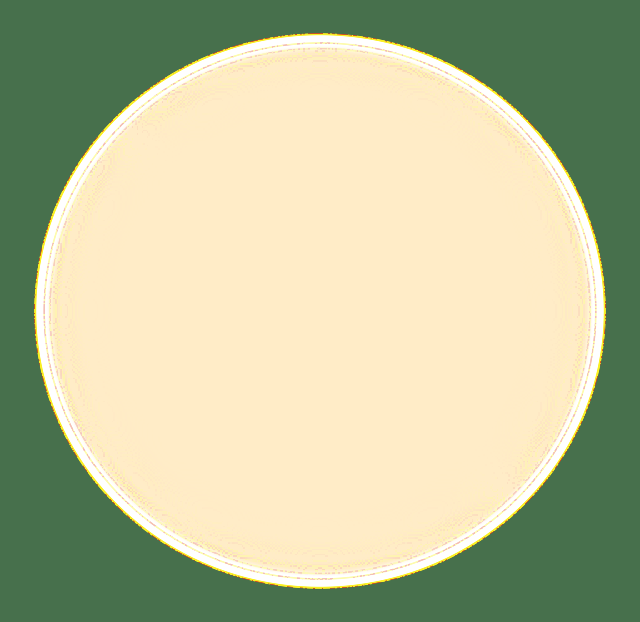
Write a WebGL 2 fragment shader that draws this background.

```glsl
#version 300 es
precision highp float;

uniform vec2 u_resolution;
out vec4 fragColor;

const float RADIUS = 0.4466;
const float LEVELS = 255.0;
const vec2 GRID = vec2(384.0, 374.0);

const vec3 GREEN = vec3(0.28, 0.44, 0.30);
const vec3 CREAM = vec3(1.0, 0.925, 0.78);
const vec3 LEMON = vec3(0.99, 0.98, 0.62);
const vec3 PINK = vec3(0.95, 0.71, 0.65);
const vec3 YELLOW = vec3(0.98, 0.94, 0.14);
const vec3 RED = vec3(0.88, 0.31, 0.10);

float hash(vec2 p) {
    return fract(sin(dot(p, vec2(127.1, 311.7))) * 43758.5453);
}

// Height of a dome over the disc, counted in quantised levels
float domeLevel(vec2 p, float radius) {
    return LEVELS * sqrt(max(0.0, 1.0 - dot(p, p) / (radius * radius)));
}

// Rounding error of the dome's slope across one grid step
float slopeError(vec2 p, vec2 stepSize, float radius) {
    return fract(domeLevel(p - stepSize, radius)) - fract(domeLevel(p + stepSize, radius));
}

// Soft-edged ring at a given depth inside the rim
float ring(float depth, float center, float halfWidth, float blur) {
    return 1.0 - smoothstep(halfWidth - blur, halfWidth + blur, abs(depth - center));
}

// Interference between the quantised dome and the grid
vec3 addRipples(vec3 color, vec2 p, float depth, float radius) {
    vec2 cell = 0.5 / GRID;
    vec2 direction = abs(p) / max(length(p), 1e-4);
    float ripple = direction.x * slopeError(p, vec2(cell.x, 0.0), radius)
                 + direction.y * slopeError(p, vec2(0.0, cell.y), radius);
    float fade = exp(-max(depth - 0.022, 0.0) / 0.022) * smoothstep(0.014, 0.026, depth);
    color = mix(color, LEMON, fade * smoothstep(0.05, 0.5, ripple));
    return mix(color, PINK, 0.6 * fade * smoothstep(0.15, 0.8, -ripple));
}

void main() {
    vec2 uv = gl_FragCoord.xy / u_resolution;
    float pixel = 1.0 / min(u_resolution.x, u_resolution.y);
    vec2 p = uv - 0.5;
    vec2 cellId = floor(uv * GRID);
    vec2 cellPoint = (cellId + 0.5) / GRID - 0.5;
    float depth = RADIUS - length(p);
    float fleck = hash(cellId);

    // Cream disc with rippled border
    vec3 disc = addRipples(CREAM, cellPoint, depth, RADIUS);

    // White halo inside the rim
    float halo = 1.0 - smoothstep(0.018, 0.032, depth);
    disc = mix(disc, vec3(1.0), halo);

    // Broken inner rings
    vec3 dashColor = mix(LEMON, PINK, step(0.6, fleck));
    float blur = 0.5 * pixel;
    disc = mix(disc, dashColor, 0.85 * ring(depth, 0.0157, 0.0013, blur));
    disc = mix(disc, dashColor, 0.6 * ring(depth, 0.0245, 0.0014, blur));

    // Yellow rim with red flecks on its outside
    disc = mix(disc, YELLOW, 1.0 - smoothstep(0.0033 - blur, 0.0033 + blur, depth));
    float redEdge = 1.0 - smoothstep(0.0005, 0.0018, depth);
    disc = mix(disc, RED, redEdge * step(0.5, fleck));

    float inside = smoothstep(-blur, blur, depth);
    fragColor = vec4(mix(GREEN, disc, inside), 1.0);
}
```
